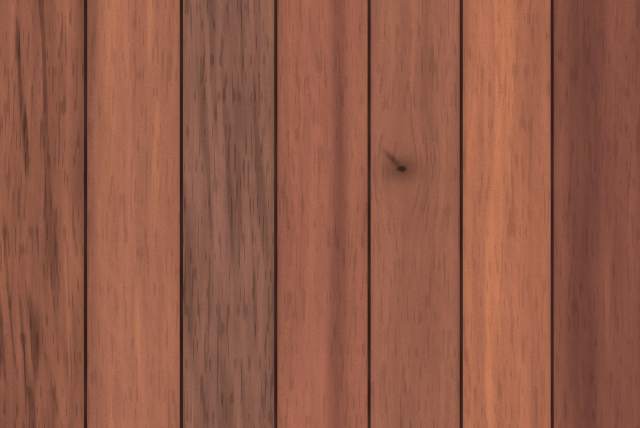
A WebGL 1 fragment shader for this texture:

```glsl
precision highp float;
uniform vec2 u_resolution;

float hash(vec2 p) {
  vec3 q = fract(p.xyx * vec3(0.1031, 0.1030, 0.0973));
  q += dot(q, q.yzx + 33.33);
  return fract((q.x + q.y) * q.z);
}

float noise(vec2 p) {
  vec2 i = floor(p), f = fract(p);
  f = f * f * (3.0 - 2.0 * f);
  return mix(mix(hash(i), hash(i + vec2(1.0, 0.0)), f.x),
             mix(hash(i + vec2(0.0, 1.0)), hash(i + vec2(1.0, 1.0)), f.x), f.y);
}

// Layered noise, centred on zero
float fbm(vec2 p) {
  float sum = 0.0, amp = 0.5;
  for (int i = 0; i < 4; i++) {
    sum += amp * (noise(p) - 0.5);
    p = p * 2.03 + 17.3;
    amp *= 0.55;
  }
  return sum;
}

// Soft bump around a centre
float band(float x, float centre, float width) {
  float d = (x - centre) / width;
  return exp(-d * d);
}

// 1 on the chosen plank, 0 elsewhere
float on(float id, float n) {
  return 1.0 - step(0.5, abs(id - n));
}

vec3 plankColor(float id) {
  if (id < 0.5) return vec3(0.56, 0.35, 0.275);
  if (id < 1.5) return vec3(0.64, 0.405, 0.315);
  if (id < 2.5) return vec3(0.53, 0.36, 0.30);
  if (id < 3.5) return vec3(0.635, 0.39, 0.31);
  if (id < 4.5) return vec3(0.60, 0.38, 0.30);
  if (id < 5.5) return vec3(0.68, 0.42, 0.315);
  return vec3(0.53, 0.32, 0.26);
}

void main() {
  vec2 uv = gl_FragCoord.xy / u_resolution;
  vec2 p = uv * vec2(1.5, 1.0);

  // Seven planks of slightly uneven width
  float across = uv.x * 6.86 + 0.042 + 0.3 * (uv.x - 0.5) * (uv.x - 0.5);
  float id = floor(across), f = fract(across);

  // Grain bends around the knot and drifts along each plank
  vec2 k = p - vec2(0.941, 0.605);
  float hasKnot = on(id, 4.0);
  vec2 g = p;
  g.x -= hasKnot * 0.75 * k.x * exp(-dot(k * vec2(14.0, 9.0), k * vec2(14.0, 9.0)));
  g.x += 0.018 * (noise(vec2(p.y * 2.2, id * 7.3)) - 0.5) + p.y * 0.02 * (hash(vec2(id, 4.0)) - 0.5);
  g += id * vec2(3.7, 11.3);

  // Grain from broad streaks to fine pores
  float coarse = 0.7 + 0.5 * on(id, 0.0) + 0.6 * on(id, 2.0);
  float broad = fbm(g * vec2(20.0, 0.9));
  float fibre = fbm(g * vec2(75.0, 5.0));
  float ripple = noise(vec2(g.x * 30.0, g.y * 40.0 + g.x * 60.0)) - 0.5;
  float pores = smoothstep(0.62, 0.9, noise(g * vec2(230.0, 24.0)));
  float tone = 1.0 + 0.20 * broad + 0.22 * coarse * fibre + 0.035 * ripple;
  tone += 0.05 * (hash(floor(gl_FragCoord.xy / u_resolution.y * 340.0)) - 0.5);
  tone -= 0.12 * coarse * pores;

  // Dark open streaks on the coarse planks
  float vein = smoothstep(0.56, 0.85, noise(g * vec2(85.0, 4.5) + vec2(p.y * 4.0, 0.0)));
  tone -= vein * (0.26 * on(id, 0.0) * (1.0 - smoothstep(0.45, 0.8, f)) + 0.11 * on(id, 2.0));

  // Darker heartwood bands
  float bend = f + 0.08 * (noise(vec2(p.y * 3.0, id)) - 0.5);
  float heart = 0.15 * on(id, 3.0) * band(bend, 0.68, 0.12)
              + 0.16 * on(id, 6.0) * band(bend, 0.36, 0.17)
              + 0.08 * on(id, 1.0) * band(bend, 0.1, 0.2)
              + 0.08 * on(id, 5.0) * band(bend, 0.85, 0.15);
  vec3 color = plankColor(id) * tone;
  color *= 1.0 - heart * vec3(1.0, 1.1, 0.85);

  // Golden flecks
  float fleck = smoothstep(0.58, 0.85, noise(g * vec2(45.0, 2.6)));
  float gold = 0.3 + 0.7 * on(id, 1.0) * band(f, 0.5, 0.25) + 0.5 * on(id, 5.0) * band(f, 0.3, 0.25);
  color += fleck * gold * vec3(0.085, 0.06, 0.025);

  // Knot with its halo and slanted tail
  float core = length(k * vec2(1.0, 1.5) + 0.005 * (noise(p * 130.0) - 0.5));
  vec2 t = k - vec2(-0.022, 0.024);
  float tail = exp(-pow((t.x + t.y) / 0.009, 2.0) - pow((t.x - t.y) / 0.04, 2.0));
  float halo = exp(-dot(k * vec2(26.0, 36.0), k * vec2(26.0, 36.0)));
  color *= 1.0 - hasKnot * (0.28 * halo + 0.25 * tail);
  color = mix(color, vec3(0.2, 0.12, 0.10), hasKnot * 0.85 * (1.0 - smoothstep(0.005, 0.015, core)));

  // Rounded edges and dark gaps
  float edge = min(f, 1.0 - f);
  float soft = 6.86 / u_resolution.x;
  color *= 1.0 - 0.22 * exp(-edge * 38.0);
  float gap = 1.0 - smoothstep(0.016 - soft * 0.6, 0.016 + soft * 0.6, edge);
  color = mix(color, vec3(0.19, 0.10, 0.08) + 0.06 * noise(p * vec2(90.0, 14.0)), gap);

  gl_FragColor = vec4(color, 1.0);
}
```
